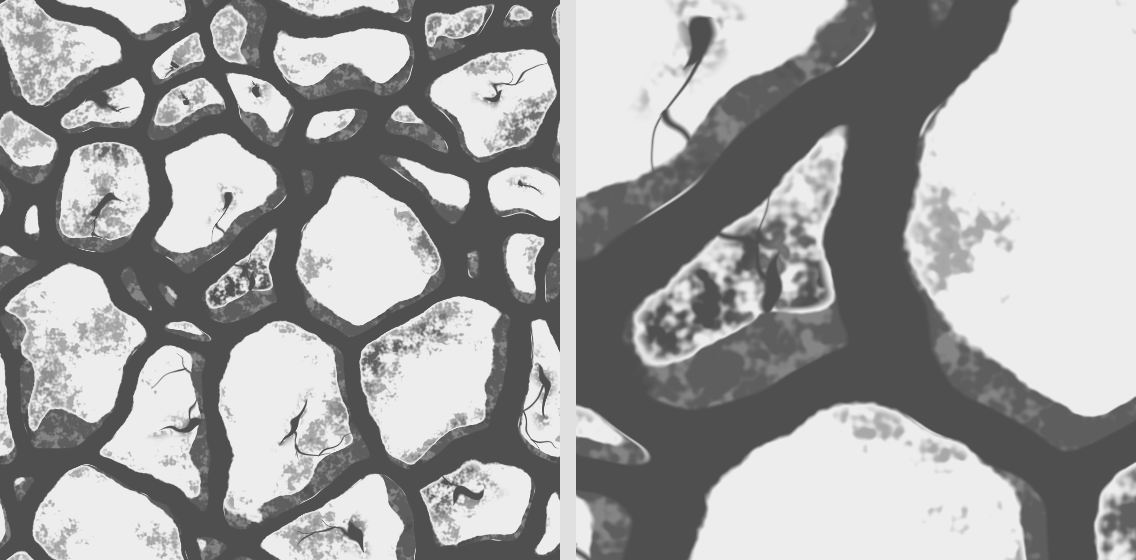
Left: the whole. Right: its middle third, enlarged.
Reproduce this texture procedurally as a Shadertoy shader.

```glsl
// Cracked pale stones of mixed sizes with mottled shaded sides, set in dark mortar (tileable).

const float GRID = 7.0;      // stone seeds per canvas side
const float MORTAR = 0.31;
const float PALE = 0.93;
const float SOFT = 0.012;    // edge smoothing, in grid units

// Whole-number wrap; the half step keeps exact multiples of the period safe from rounding
vec2 wrap(vec2 c, float period) {
    return floor(mod(c + 0.5, period));
}

vec2 hash2(vec2 c) {
    vec3 a = fract((c.xyx + 17.0) * vec3(0.1031, 0.1030, 0.0973));
    a += dot(a, a.yzx + 33.33);
    return fract((a.xx + a.yz) * a.zy);
}

// Gradient noise that wraps after a whole number of lattice cells
float corner(vec2 i, vec2 f, vec2 o, float period) {
    float angle = 6.2832 * hash2(wrap(i + o, period)).x;
    return dot(vec2(cos(angle), sin(angle)), f - o);
}

float noise(vec2 p, float period) {
    vec2 i = floor(p), f = p - i;
    vec2 u = f * f * f * (f * (f * 6.0 - 15.0) + 10.0);
    return mix(mix(corner(i, f, vec2(0, 0), period), corner(i, f, vec2(1, 0), period), u.x),
               mix(corner(i, f, vec2(0, 1), period), corner(i, f, vec2(1, 1), period), u.x), u.y);
}

// Noise and vector noise at a whole multiple of the grid frequency
float gridNoise(vec2 p, float freq) {
    return noise(p * freq, GRID * freq);
}

vec2 wobble(vec2 p, float freq) {
    return vec2(gridNoise(p, freq), noise(p * freq + 9.0, GRID * freq));
}

float smoothMin(float a, float b, float k) {
    float h = max(k - abs(a - b), 0.0) / k;
    return min(a, b) - 0.25 * k * h * h;
}

vec2 seedPoint(vec2 cell) {
    return cell + 0.5 + 0.7 * (hash2(wrap(cell, GRID)) - 0.5);
}

// Squared radius: many pebbles, few boulders
float seedWeight(vec2 cell) {
    return 0.05 + 1.9 * pow(hash2(wrap(cell, GRID) + 50.0).x, 6.0);
}

// Gouge with branching hairline cracks; x = dark line, y = soft shadow
vec2 cracks(vec2 v, vec2 id, float size) {
    vec2 result = vec2(0.0);
    float angle = 6.2832 * hash2(id + 80.0).x;
    vec2 start = -0.25 * size * vec2(cos(angle), sin(angle));
    for (int k = 0; k < 4; k++) {
        vec2 h = hash2(id + 90.0 + 11.0 * float(k));
        float len = size * (0.3 + 0.3 * h.y);
        vec2 dir = vec2(cos(angle), sin(angle));
        float t = clamp(dot(v - start, dir) / len, 0.0, 1.0);
        float dist = length(v - start - dir * len * t);
        float width = k == 0 ? 0.045 * sin(3.1416 * t) : 0.016 * (1.0 - t);
        result.x = max(result.x, smoothstep(SOFT, -SOFT, dist - width));
        if (k == 0) result.y = smoothstep(0.18, 0.0, dist);
        start += dir * len * 0.55;
        angle += (h.x < 0.5 ? -1.0 : 1.0) * (0.5 + 0.7 * h.y);
    }
    return result;
}

void mainImage(out vec4 fragColor, in vec2 fragCoord) {
    vec2 flatPos = fragCoord / iResolution.xy * GRID;
    vec2 p = flatPos + 0.33 * wobble(flatPos, 1.0) + 0.035 * wobble(flatPos, 4.0);
    vec2 base = floor(p);

    // Stone that owns this point: weighted Voronoi
    float power = 1e5;
    vec2 cell = base, seed = base;
    for (int y = -3; y <= 3; y++)
    for (int x = -3; x <= 3; x++) {
        vec2 c = base + vec2(x, y), s = seedPoint(c);
        float d = dot(s - p, s - p) - seedWeight(c);
        if (d < power) { power = d; cell = c; seed = s; }
    }

    // Per-stone traits
    vec2 id = wrap(cell, GRID);
    vec2 traitA = hash2(id + 120.0), traitB = hash2(id + 150.0);
    float gap = 0.07 + 0.085 * traitA.x;
    float skirt = (0.08 + 0.18 * traitA.y) * (1.0 + 1.5 * gridNoise(p, 2.0));
    float shadeAngle = -1.1 + 2.2 * (traitB.x - 0.5);
    vec2 shadeDir = vec2(cos(shadeAngle), sin(shadeAngle));

    // Distances inside the whole stone and inside its lit face
    float stone = 1.0, face = 1.0;
    for (int y = -3; y <= 3; y++)
    for (int x = -3; x <= 3; x++) {
        vec2 c = base + vec2(x, y);
        if (c == cell) continue;
        vec2 s = seedPoint(c), across = s - seed;
        float d = dot(s - p, s - p) - seedWeight(c);
        float edge = 0.5 * (d - power) / length(across) - gap;
        stone = smoothMin(stone, edge, 0.11);
        face = smoothMin(face, edge - skirt * max(0.0, dot(normalize(across), shadeDir)), 0.11);
    }

    // Shaded side
    float grain = gridNoise(flatPos, 5.0) + 0.7 * gridNoise(flatPos, 12.0)
                + 0.6 * gridNoise(flatPos, 25.0);
    float side = mix(0.37, 0.52, smoothstep(-0.1, 0.5, grain));
    side = mix(MORTAR, side, smoothstep(-0.4, -0.1, gridNoise(p, 2.0) + 0.25 * grain));

    // Lit face with speckled stain patches, darkest at their cores
    float patchy = gridNoise(p, 1.0) + 0.22 * grain + 0.35 * (traitB.y - 0.5);
    float stain = smoothstep(0.1, 0.22, patchy) * smoothstep(-0.5, 0.35, grain);
    stain *= smoothstep(0.0, 0.05, face);
    float core = traitA.x * smoothstep(0.25, 0.5, patchy);
    float lit = mix(PALE, mix(0.66, 0.3, core), stain);

    // Cracks on about two thirds of the stones
    if (hash2(id + 200.0).x > 0.35) {
        vec2 crack = cracks(p - seed + 0.14 * wobble(p, 4.0), id, sqrt(seedWeight(cell)));
        lit = mix(lit, 0.5, crack.y * smoothstep(-0.2, 0.5, grain));
        lit = mix(lit, MORTAR, crack.x);
    }

    // Layers, with broken glints along the stone outline
    float tone = mix(MORTAR, side, smoothstep(-SOFT, SOFT, stone));
    float glint = smoothstep(SOFT, 0.0, abs(stone)) * smoothstep(0.25, 0.4, gridNoise(p, 3.0));
    tone = mix(tone, 0.85, glint);
    tone = mix(tone, lit, smoothstep(-SOFT, SOFT, face + 0.015 * grain));
    fragColor = vec4(vec3(tone), 1.0);
}
```
